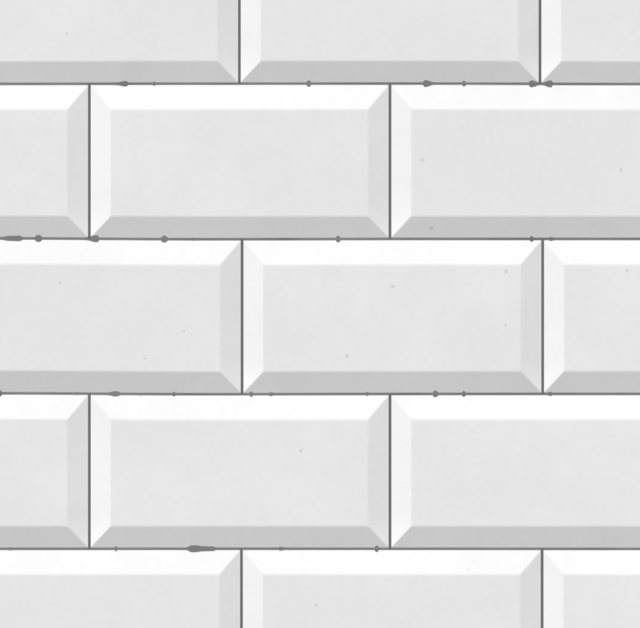
Reproduce this pattern procedurally as a Shadertoy shader.

```glsl
// Bevelled white wall tiles in running bond with thin grey joints.

// Layout, in units of canvas height
const vec2  TILE   = vec2(0.4787, 0.2467);
const vec2  ORIGIN = vec2(0.1437, 0.1263);
const float ROW_JITTER   = 0.005;
const float JOINT_HALF   = 0.0020;
const float JOINT_SOFT   = 0.0016;
const float BEVEL_SOFT   = 0.0030;
const vec2  BEVEL_LOW    = vec2(0.034, 0.036);  // left, bottom
const vec2  BEVEL_HIGH   = vec2(0.035, 0.041);  // right, top

// Grey levels
const float FACE         = 0.902;
const float LEFT_SIDE    = 0.957;
const float RIGHT_SIDE   = 0.860;
const float TOP_SIDE     = 0.995;
const float BOTTOM_SIDE  = 0.780;
const float JOINT_ACROSS = 0.49;
const float JOINT_UP     = 0.42;

// Wear
const float MOTTLE       = 0.022;
const float SPECK_CELL   = 0.065;
const float SPECK_CHANCE = 0.07;
const float SPECK_DEPTH  = 0.09;
const float CHIP_SIZE    = 0.0035;

float hash(vec2 p) {
    vec3 q = fract(vec3(p.xyx) * 0.1031);
    q += dot(q, q.yzx + 33.33);
    return fract((q.x + q.y) * q.z);
}

float noise(vec2 p) {
    vec2 i = floor(p), f = fract(p);
    f = f * f * (3.0 - 2.0 * f);
    return mix(mix(hash(i), hash(i + vec2(1, 0)), f.x),
               mix(hash(i + vec2(0, 1)), hash(i + vec2(1, 1)), f.x), f.y);
}

// Sparse faint dots, one possible per grid cell
float specks(vec2 p) {
    vec2 cell = floor(p / SPECK_CELL);
    vec2 centre = 0.2 + 0.6 * vec2(hash(cell + 11.0), hash(cell + 47.0));
    float d = length(p - (cell + centre) * SPECK_CELL);
    float radius = mix(0.003, 0.006, hash(cell + 83.0));
    return step(hash(cell + 5.0), SPECK_CHANCE) * (1.0 - smoothstep(0.0, radius, d));
}

// Lit bevel around a flat face; low and high are distances to the tile edges
float tileShade(vec2 low, vec2 high, float pixel) {
    float soft = max(BEVEL_SOFT, pixel);
    vec2 a = low / BEVEL_LOW, b = high / BEVEL_HIGH;
    vec2 depth = min(a, b);

    // Side bevels lighten towards their lower ends
    float lowerGlow = 0.035 * (1.0 - smoothstep(0.0, 0.065, low.y));
    float side = (a.x < b.x ? LEFT_SIDE : RIGHT_SIDE) + lowerGlow;
    float level = a.y < b.y ? BOTTOM_SIDE : TOP_SIDE;

    float mitre = (depth.x - depth.y) * BEVEL_LOW.x;
    float bevel = mix(side, level, smoothstep(-soft, soft, mitre));
    float inset = (min(depth.x, depth.y) - 1.0) * BEVEL_LOW.x;
    return mix(bevel, FACE, smoothstep(-soft, soft, inset));
}

void mainImage(out vec4 fragColor, in vec2 fragCoord) {
    float pixel = 1.0 / iResolution.y;
    vec2 p = fragCoord * pixel;

    // Running bond with slightly uneven laying
    vec2 q = p - ORIGIN;
    q.y += 0.002 * (noise(p * vec2(3.0, 2.0) + 7.0) - 0.5);
    float row = floor(q.y / TILE.y);
    q.x += 0.5 * TILE.x * mod(row, 2.0);
    q.x += ROW_JITTER * (hash(vec2(row + 20.0, 3.0)) - 0.5);
    vec2 id = vec2(floor(q.x / TILE.x), row);
    vec2 low = q - id * TILE;
    vec2 high = TILE - low;

    float shade = tileShade(low, high, pixel);

    // Glaze: tone per tile, broad clouds and fine grain
    float cloud = noise(p * 9.0 + id * 5.0) + 0.6 * noise(p * 28.0) - 0.8;
    shade += MOTTLE * 0.6 * cloud;
    shade += 0.008 * (hash(id + 31.0) - 0.5);
    shade += 0.007 * (noise(p * 130.0) - 0.5);
    shade -= SPECK_DEPTH * specks(p);

    // Joints, with occasional chips along the courses
    vec2 edge = min(low, high);
    float chip = CHIP_SIZE * smoothstep(0.86, 1.0, noise(vec2(p.x * 65.0, row + step(high.y, low.y))));
    float soft = max(JOINT_SOFT, pixel);
    float across = 1.0 - smoothstep(-soft, soft, edge.y - JOINT_HALF - chip);
    float up = 1.0 - smoothstep(-soft, soft, edge.x - JOINT_HALF);
    shade = mix(shade, JOINT_ACROSS + 0.08 * (noise(p * 20.0) - 0.5), across);
    shade = mix(shade, min(shade, JOINT_UP), up);

    fragColor = vec4(vec3(clamp(shade, 0.0, 1.0)), 1.0);
}
```
